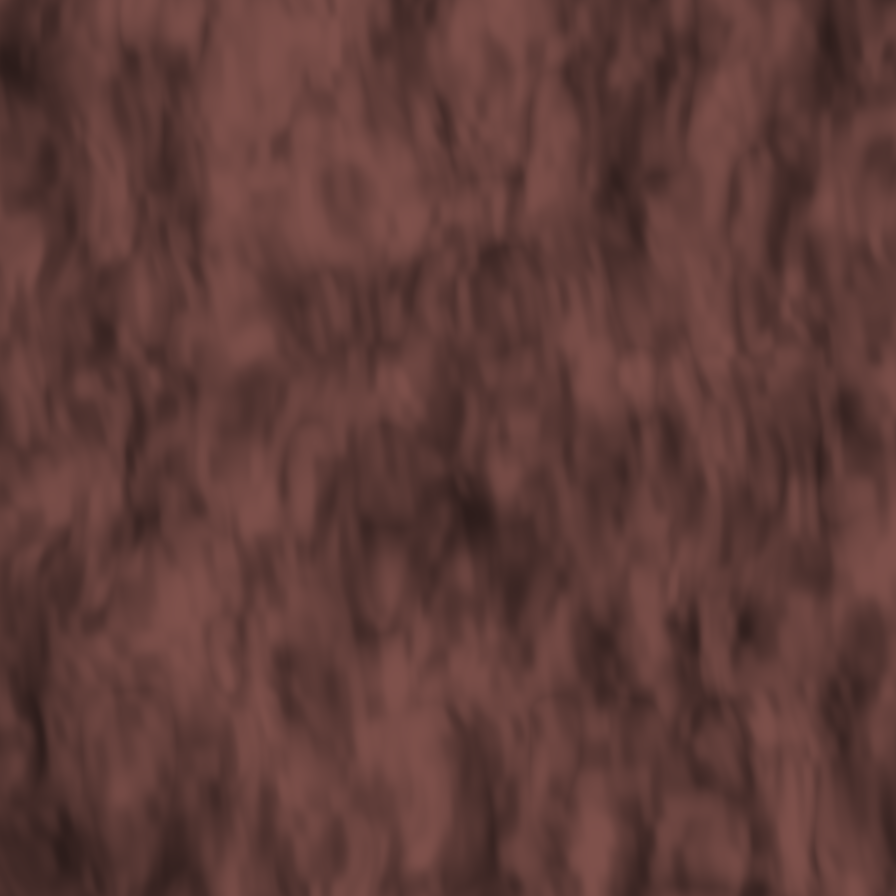
A WebGL 1 fragment shader for this texture:

```glsl
precision highp float;

uniform vec2 u_resolution;

const vec3 DARK_COLOR = vec3(0.165, 0.105, 0.098);
const vec3 LIGHT_COLOR = vec3(0.497, 0.316, 0.294);
const vec2 FIBER_FREQUENCY = vec2(12.0, 5.0);
const float DETAIL_GAIN = 0.82;
const float DETAIL_STEP = 1.85;
const float OCTAVE_TILT = 0.12;
const vec2 CREASE_FREQUENCY = vec2(22.0, 10.0);
const float CREASE_DEPTH = 1.2;
const float CREASE_SOFTNESS = 0.03;
const float CREASE_MEAN = 0.18;
const vec2 BEND_FREQUENCY = vec2(8.0, 6.0);
const vec2 BEND_AMOUNT = vec2(0.030, 0.035);
const vec2 RIPPLE_FREQUENCY = vec2(24.0, 16.0);
const vec2 RIPPLE_AMOUNT = vec2(0.011, 0.018);
const float TONE_LOW = -1.65;
const float TONE_HIGH = 1.13;

float hash(vec2 cell) {
  vec3 p = fract(vec3(cell.xyx) * 0.1031);
  p += dot(p, p.yzx + 33.33);
  return fract((p.x + p.y) * p.z);
}

// Smooth value noise, centred on zero
float noise(vec2 p) {
  vec2 cell = floor(p);
  vec2 f = fract(p);
  vec2 s = f * f * f * (f * (f * 6.0 - 15.0) + 10.0);
  float bottom = mix(hash(cell), hash(cell + vec2(1.0, 0.0)), s.x);
  float top = mix(hash(cell + vec2(0.0, 1.0)), hash(cell + vec2(1.0)), s.x);
  return mix(bottom, top, s.y) - 0.5;
}

vec2 noisePair(vec2 p) {
  return vec2(noise(p + 17.3), noise(p + 71.9));
}

vec2 rotate(vec2 p, float angle) {
  float c = cos(angle);
  float s = sin(angle);
  return vec2(c * p.x - s * p.y, s * p.x + c * p.y);
}

// Upright streaks, each octave leaning the other way
float fibers(vec2 p) {
  float sum = 0.0;
  float amplitude = 1.0;
  float scale = 1.0;
  float tilt = OCTAVE_TILT;
  for (int i = 0; i < 4; i++) {
    vec2 q = rotate(p, tilt) * FIBER_FREQUENCY * scale;
    sum += amplitude * noise(q + 37.7 * float(i + 1));
    amplitude *= DETAIL_GAIN;
    scale *= DETAIL_STEP;
    tilt = -tilt;
  }
  return sum;
}

// Thin soft furrows between rounded lobes
float creases(vec2 p) {
  float n = noise(p * CREASE_FREQUENCY + 211.4);
  return CREASE_DEPTH * (length(vec2(n, CREASE_SOFTNESS)) - CREASE_MEAN);
}

void main() {
  vec2 uv = gl_FragCoord.xy / u_resolution.y;

  // Bend the streaks at two scales
  vec2 p = uv + BEND_AMOUNT * noisePair(uv * BEND_FREQUENCY);
  p += RIPPLE_AMOUNT * noisePair(uv * RIPPLE_FREQUENCY);

  // Soft tone curve with rare deep patches
  float tone = smoothstep(TONE_LOW, TONE_HIGH, fibers(p) + creases(p));
  gl_FragColor = vec4(mix(DARK_COLOR, LIGHT_COLOR, tone), 1.0);
}
```
